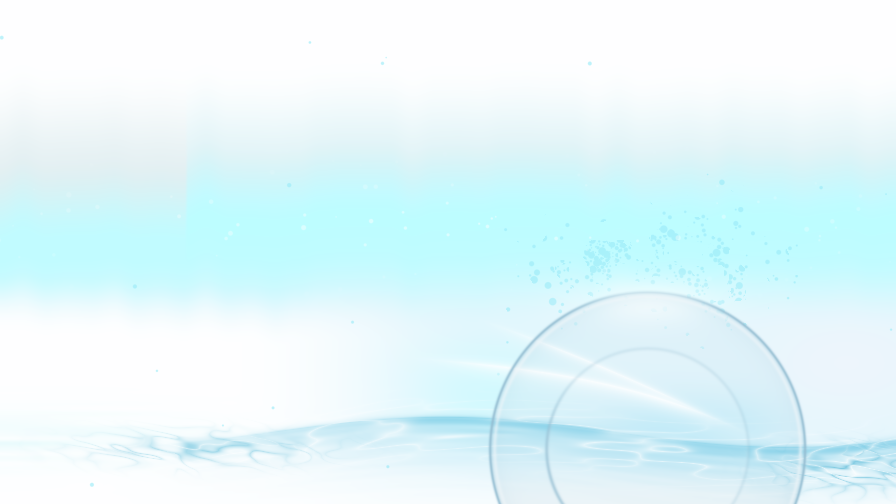
This background is drawn by a Shadertoy shader. Its source:

```glsl
#define WHITE vec3(0.995, 0.998, 1.0)
#define MIST vec3(0.885, 0.935, 0.945)
#define CYAN vec3(0.755, 0.985, 1.0)
#define PALE vec3(0.90, 0.965, 0.99)
#define TEAL vec3(0.43, 0.78, 0.89)
#define RIM_GREY vec3(0.58, 0.74, 0.82)
#define DISC_CENTER vec2(1.285, 0.108)
#define DISC_RADIUS 0.3125
#define RING_RADIUS 0.20
#define SEAM_X 0.370
#define SPLASH_CENTER vec2(1.29, 0.485)
#define DROP_GRID 75.0

float hash(vec2 p) {
    vec3 q = fract(p.xyx * 0.1031);
    q += dot(q, q.yzx + 33.33);
    return fract((q.x + q.y) * q.z);
}

float noise(vec2 p) {
    vec2 i = floor(p), f = fract(p);
    f = f * f * (3.0 - 2.0 * f);
    return mix(mix(hash(i), hash(i + vec2(1, 0)), f.x),
               mix(hash(i + vec2(0, 1)), hash(i + vec2(1, 1)), f.x), f.y);
}

float ridge(vec2 p, float sharpness) {
    return pow(1.0 - abs(2.0 * noise(p) - 1.0), sharpness);
}

float blob(vec2 p, vec2 center, vec2 size) {
    vec2 d = (p - center) / size;
    return exp(-dot(d, d));
}

float below(float edge, float top, float v) {
    return 1.0 - smoothstep(edge, top, v);
}

// Round drops, one per grid cell, kept where chance falls under density
float drops(vec2 p, float grid, float density, float pixel) {
    vec2 cell = floor(p * grid);
    float cover = 0.0;
    for (int j = -1; j <= 1; j++)
    for (int i = -1; i <= 1; i++) {
        vec2 id = cell + vec2(i, j);
        vec2 center = (id + vec2(hash(id), hash(id + 17.0))) / grid;
        float radius = mix(0.12, 0.60, hash(id + 41.0)) / grid;
        float dotMask = below(radius - pixel, radius + pixel, length(p - center));
        cover = max(cover, dotMask * step(hash(id + 73.0), density));
    }
    return cover;
}

// Bright crest with a softer tail underneath
float beam(float d, float width) {
    return exp(-abs(d) / (d > 0.0 ? width * 0.5 : width));
}

vec3 sky(vec2 p) {
    float right = smoothstep(SEAM_X - 0.004, SEAM_X + 0.004, p.x);
    float shafts = noise(vec2(p.x * 22.0, p.y * 1.5)) - 0.5;
    float y = p.y + 0.025 * shafts;
    vec3 col = mix(WHITE, MIST, below(0.63, 0.88, y));
    col = mix(col, CYAN, below(0.52, 0.69, y - 0.035 * right));
    col = mix(col, PALE, below(0.34, 0.50, y));
    col += vec3(-0.018, 0.008, 0.012) * right * smoothstep(0.45, 0.6, y) * below(0.7, 0.87, y);
    // White haze on the lower left, then faint lower glows
    float haze = below(0.34, 0.46, y + 0.04 * p.x) * below(0.45, 1.0, p.x);
    col = mix(col, WHITE, haze);
    col = mix(col, CYAN, 0.55 * blob(p, vec2(0.98, 0.23), vec2(0.17, 0.10)));
    col = mix(col, vec3(0.94, 0.96, 0.99), 0.7 * blob(p, vec2(1.68, 0.28), vec2(0.18, 0.10)));
    return mix(col, WHITE, 0.75 * below(0.0, 0.12, p.y));
}

vec3 water(vec3 col, vec2 p) {
    float surface = 0.142 + 0.03 * cos(4.6 * (p.x - 0.88));
    float depth = surface - p.y;
    float reach = smoothstep(0.18, 0.95, p.x);
    float under = smoothstep(-0.004, 0.006, depth);
    float body = under * exp(-max(depth, 0.0) / 0.045);
    float grain = noise(vec2(p.x * 7.0, depth * 110.0));
    col = mix(col, TEAL, body * reach * (0.30 + 0.50 * grain));
    col = mix(col, TEAL, 0.55 * reach * exp(-abs(depth) / 0.004));
    // Long ripples, with choppier water at both ends
    float band = exp(-pow((depth - 0.025) / 0.05, 2.0));
    float lines = ridge(vec2(p.x * 9.0, depth * 65.0 + p.x * 5.0), 7.0);
    col = mix(col, WHITE, 0.65 * lines * band * smoothstep(0.2, 0.4, p.x));
    float chop = blob(p, vec2(0.40, 0.11), vec2(0.20, 0.03))
               + 1.3 * blob(p, vec2(1.69, 0.07), vec2(0.13, 0.04));
    vec2 q = vec2(p.x * 24.0, p.y * 75.0 + p.x * 14.0);
    q += 1.5 * noise(q * 0.5);
    col = mix(col, TEAL * 0.97, min(0.65 * chop * ridge(q, 4.0), 0.8));
    col = mix(col, WHITE, min(0.6 * chop * ridge(q + 9.0, 6.0), 0.8));
    float mist = noise(vec2(p.x * 4.0, p.y * 100.0));
    return mix(col, CYAN * 0.97, 0.35 * mist * blob(p, vec2(0.0, 0.13), vec2(0.35, 0.05)));
}

void mainImage(out vec4 fragColor, in vec2 fragCoord) {
    vec2 p = fragCoord / iResolution.y;
    p.x *= 1.77778 * iResolution.y / iResolution.x;
    float pixel = 0.8 / iResolution.y;
    vec3 col = sky(p);

    // Splash and sparkles
    float spread = blob(p, SPLASH_CENTER, vec2(0.17, 0.07)) * 0.45
                 + blob(p, vec2(1.19, 0.50), vec2(0.045, 0.05)) * 0.6
                 + blob(p, vec2(1.46, 0.41), vec2(0.07, 0.05)) * 0.3;
    spread *= smoothstep(0.25, 0.65, noise(p * 26.0));
    float splash = max(drops(p, DROP_GRID, spread, pixel), drops(p + 3.0, DROP_GRID * 1.8, spread, pixel));
    col = mix(col, vec3(0.61, 0.92, 0.97), 0.65 * splash);
    float sparkle = drops(p + 7.0, DROP_GRID * 1.5, 0.012, pixel);
    col = mix(col, WHITE, 0.5 * sparkle * blob(p, vec2(0.9, 0.55), vec2(0.9, 0.09)));

    // Glass disc body
    vec2 offset = p - DISC_CENTER;
    float r = length(offset);
    vec2 dir = offset / max(r, 0.001);
    float inside = below(DISC_RADIUS - pixel, DISC_RADIUS + pixel, r);
    col = mix(col, vec3(0.84, 0.93, 0.965), 0.5 * inside);
    col = mix(col, vec3(0.66, 0.89, 0.96), 0.65 * inside * blob(p, vec2(1.34, 0.15), vec2(0.20, 0.07)));
    col = mix(col, vec3(0.93, 0.95, 0.96), 0.6 * inside * below(0.0, 0.09, p.y));
    col = mix(col, WHITE, 0.7 * blob(p, vec2(1.29, 0.40), vec2(0.13, 0.045)));
    col = water(col, p);

    // Curved light beams
    float t = (p.x - 0.79) / 0.70, s = (p.x - 0.926) / 0.52;
    float lower = beam(p.y - (0.292 - 0.06 * t - 0.095 * t * t * t), 0.016);
    float upper = beam(p.y - (0.375 - 0.18 * s - 0.04 * s * s), 0.011);
    col = mix(col, WHITE, 0.85 * lower * smoothstep(0.0, 0.3, t) * below(0.75, 1.05, t));
    col = mix(col, WHITE, 0.75 * upper * smoothstep(0.0, 0.4, s) * below(0.7, 1.0, s));

    // Disc rim and inner ring
    float rimShade = mix(0.25, 0.8, smoothstep(0.1, 0.6, abs(dir.x)));
    float edge = r - DISC_RADIUS;
    col = mix(col, RIM_GREY, rimShade * exp(-pow(edge / 0.0032, 2.0)));
    col = mix(col, WHITE, 0.5 * exp(-pow((edge + 0.009) / 0.004, 2.0)));
    col = mix(col, RIM_GREY, 0.18 * inside * exp(edge / 0.02));
    float ring = r - RING_RADIUS;
    float ringShade = 0.22 + 0.45 * smoothstep(0.0, 1.0, dot(dir, vec2(-0.8, -0.6)));
    col = mix(col, RIM_GREY, ringShade * exp(-pow(ring / 0.004, 2.0)));
    col = mix(col, WHITE, 0.12 * below(-0.004, 0.004, ring));
    fragColor = vec4(clamp(col, 0.0, 1.0), 1.0);
}
```
